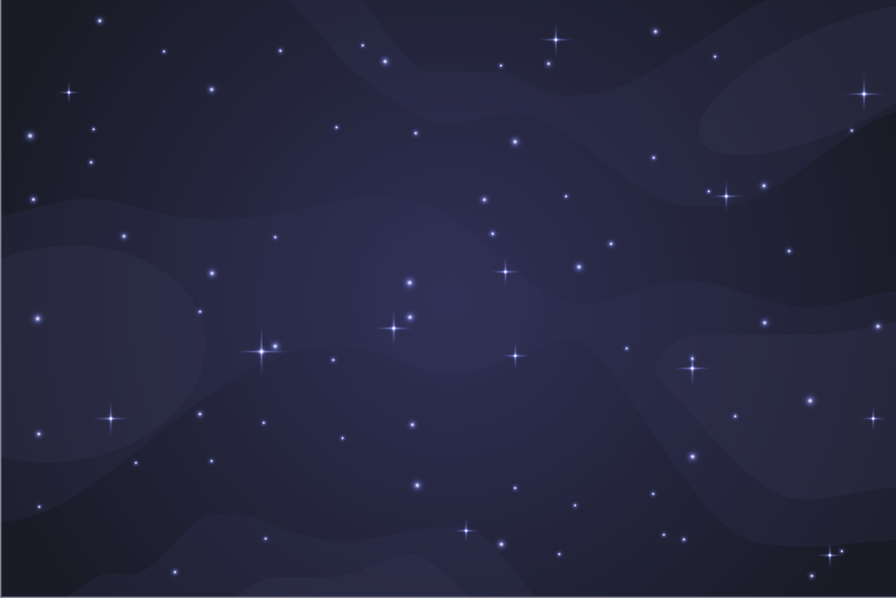
Reproduce this background procedurally as a WebGL 2 fragment shader.

```glsl
#version 300 es
precision highp float;

uniform vec2 u_resolution;
out vec4 outColor;

vec3 hash3(vec2 cell, float seed) {
    vec3 v = fract(vec3(cell.xyx + seed) * vec3(0.1031, 0.1030, 0.0973));
    v += dot(v, v.yxz + 33.33);
    return fract((v.xxy + v.yzz) * v.zyx);
}

float rise(float start, float end, float x) { return smoothstep(start, end, x); }

float bump(float x, float centre, float width) {
    float t = (x - centre) / width;
    return exp(-t * t);
}

// Antialiased coverage of the region where field is positive
float cover(float field) {
    return clamp(0.5 + field / max(fwidth(field), 1e-5), 0.0, 1.0);
}

float band(float y, float lower, float upper) { return cover(min(y - lower, upper - y)); }

// Band whose tapering end is rounded off
float roundBand(float y, float lower, float upper) {
    return cover(-0.02 * log(exp((lower - y) / 0.02) + exp((y - upper) / 0.02)));
}

float ellipse(vec2 p, vec2 centre, vec2 radii, float angle) {
    float c = cos(angle), s = sin(angle);
    vec2 q = mat2(c, -s, s, c) * (p - centre);
    return cover(1.0 - length(q / radii));
}

// Wavy outer clouds
float outerClouds(vec2 p) {
    float x = p.x;
    float midTop = 0.63 - 0.155 * rise(0.7, 1.0, x) + 0.038 * bump(x, 0.146, 0.12)
        + 0.04 * bump(x, 0.625, 0.15) + 0.055 * bump(x, 1.15, 0.14) + 0.037 * bump(x, 1.5, 0.1);
    float midBottom = 0.128 + 0.27 * rise(0.0, 0.5, x) - 0.3 * rise(0.95, 1.27, x)
        + 0.025 * bump(x, 0.57, 0.1) - 0.025 * bump(x, 0.75, 0.09)
        + 0.035 * bump(x, 0.957, 0.08) - 0.012 * bump(x, 1.35, 0.1);
    float highBottom = 1.02 - 0.12 * rise(0.44, 0.6, x) - 0.11 * rise(0.53, 0.75, x)
        + 0.02 * bump(x, 0.86, 0.07) - 0.135 * rise(0.88, 1.16, x) + 0.165 * rise(1.2, 1.54, x);
    float highTop = 1.03 - 0.15 * rise(0.56, 0.72, x) - 0.04 * rise(0.82, 0.94, x)
        + 0.19 * rise(0.96, 1.39, x);
    float hill = -0.01 + 0.05 * rise(0.08, 0.18, x) + 0.1 * rise(0.22, 0.36, x)
        - 0.02 * rise(0.4, 0.5, x) - 0.025 * bump(x, 0.58, 0.1) - 0.16 * rise(0.77, 0.96, x);
    float clouds = max(band(p.y, midBottom, midTop), band(p.y, highBottom, highTop));
    return max(clouds, cover(hill - p.y));
}

// Lighter islands inside the clouds
float innerClouds(vec2 p) {
    float x = p.x;
    float islandTop = 0.34 + 0.1 * rise(1.02, 1.16, x) + 0.025 * rise(1.35, 1.55, x);
    float islandBottom = 0.42 - 0.255 * rise(1.0, 1.34, x) + 0.02 * rise(1.35, 1.5, x);
    float hill = -0.01 + 0.045 * rise(0.36, 0.46, x) + 0.04 * rise(0.55, 0.7, x)
        - 0.1 * rise(0.68, 0.84, x);
    float islands = max(roundBand(p.y, islandBottom, islandTop), cover(hill - p.y));
    islands = max(islands, ellipse(p, vec2(0.1, 0.408), vec2(0.245, 0.18), 0.14));
    return max(islands, ellipse(p, vec2(1.39, 0.867), vec2(0.24, 0.085), 0.43));
}

// Returns x: blue glow, y: white core
vec2 roundStar(vec2 q, float size) {
    float d = length(q) / mix(0.0019, 0.0037, size * size);
    return vec2(0.55 * exp(-0.22 * d * d), exp(-1.3 * d * d));
}

vec2 crossStar(vec2 q, float size) {
    float reach = mix(0.024, 0.056, size * size);
    vec2 along = max(1.0 - abs(q) / reach, 0.0);
    vec2 across = exp(-q * q / 3.5e-6);
    float rays = dot(along * along, across.yx);
    float d2 = dot(q, q) / (reach * reach);
    return vec2(0.65 * rays + 0.25 * exp(-45.0 * d2), 0.9 * exp(-220.0 * d2) + 0.2 * rays * rays);
}

vec2 starField(vec2 p, float cellSize, float density, bool crosses) {
    vec2 home = floor(p / cellSize), light = vec2(0.0);
    for (int j = -1; j <= 1; j++) {
        for (int i = -1; i <= 1; i++) {
            vec2 cell = home + vec2(i, j);
            float seed = crosses ? 71.0 : 23.0;
            vec3 place = hash3(cell, seed), kind = hash3(cell, seed + 140.0);
            if (kind.x > density) continue;
            vec2 q = p - (cell + 0.1 + 0.8 * place.xy) * cellSize;
            light += crosses ? crossStar(q, kind.y) : roundStar(q, kind.y);
        }
    }
    return light;
}

void main() {
    vec2 p = gl_FragCoord.xy / u_resolution.y;

    // Night sky, brightest in the middle
    float fade = clamp(length(p - vec2(0.752, 0.5)) / 0.8, 0.0, 1.0);
    vec3 color = mix(vec3(0.187, 0.19, 0.337), vec3(0.1, 0.106, 0.15), fade);
    color = mix(color, vec3(0.205, 0.205, 0.35), 0.22 * outerClouds(p));
    color = mix(color, vec3(0.22, 0.22, 0.34), 0.25 * innerClouds(p));

    // Stars
    vec2 light = starField(p, 0.125, 0.62, false) + starField(p, 0.25, 0.6, true);
    color += vec3(0.34, 0.38, 0.75) * light.x;
    color = mix(color, vec3(0.92, 0.93, 1.0), clamp(light.y, 0.0, 1.0));

    // Pale hairline along the left and lower edges
    float hairline = 1.0 - smoothstep(0.0012, 0.0034, min(p.x, p.y));
    color = mix(color, vec3(0.53, 0.54, 0.59), hairline);
    outColor = vec4(min(color, 1.0), 1.0);
}
```
